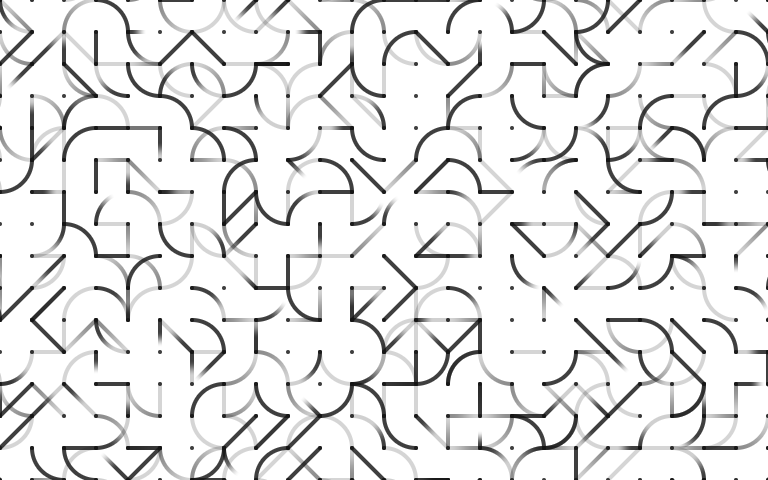
A Shadertoy shader for this pattern:

```glsl
// Dark and pale strokes wander between the points of a square lattice.
// Each cell holds up to two strokes: an edge, a diagonal or a quarter arc,
// turned at random; translucent ink lets tones fade and build up at crossings.

const float ROWS = 15.0;
const float HALF_WIDTH = 0.0625;
const float QUARTER_TURN = 1.5707963;

vec4 hash4(vec3 p) {
    vec4 q = fract(p.xyzx * vec4(0.1031, 0.1030, 0.0973, 0.1099));
    q += dot(q, q.wzxy + 33.33);
    return fract((q.xxyz + q.yzzw) * q.zywx);
}

// Both return the distance to the stroke and the position 0..1 along it.
vec2 segment(vec2 p, vec2 end) {
    float t = clamp(dot(p, end) / dot(end, end), 0.0, 1.0);
    return vec2(length(p - end * t), t);
}

vec2 quarterArc(vec2 p) {
    float a = clamp(atan(p.y, p.x), 0.0, QUARTER_TURN);
    return vec2(length(p - vec2(cos(a), sin(a))), a / QUARTER_TURN);
}

// Turn the unit cell about its centre by whole quarter turns.
vec2 turnCell(vec2 p, float turns) {
    float a = floor(turns) * QUARTER_TURN;
    float c = cos(a), s = sin(a);
    return mat2(c, s, -s, c) * (p - 0.5) + 0.5;
}

float coverage(float dist, float pixel) {
    return clamp(0.5 - (dist - HALF_WIDTH) / pixel, 0.0, 1.0);
}

// Ink opacity along a stroke: even, trailing off to pale, or dying out.
float strokeOpacity(float t, bool dark, float style, float start) {
    if (!dark) {
        float strong = style < 0.5 ? 0.18 : 0.48;
        return mix(strong, 0.18, smoothstep(0.1, 1.0, t));
    }
    if (style < 0.55) return 0.82;
    float tail = style < 0.85 ? 0.2 : 0.0;
    float from = 0.45 * start;
    return mix(0.82, tail, smoothstep(from, from + 0.5, t));
}

void mainImage(out vec4 fragColor, in vec2 fragCoord) {
    float pixel = ROWS / iResolution.y;
    vec2 p = fragCoord * pixel;
    vec2 home = floor(p);

    // Dots on every lattice point.
    float light = 1.0 - 0.82 * coverage(length(p - round(p)), pixel);

    // Pale layer 0 and dark layer 1, with neighbours for overhanging caps.
    for (int i = 0; i < 18; i++) {
        int layer = i / 9;
        bool dark = layer == 1;
        vec2 cell = home + vec2(i % 3, (i / 3) % 3) - 1.0;
        vec4 shape = hash4(vec3(cell + 17.0, float(layer) * 31.0 + 5.0));
        vec4 tone = hash4(vec3(cell + 71.0, float(layer) * 43.0 + 9.0));
        if (shape.x > (dark ? 0.67 : 0.6)) continue;

        vec2 q = turnCell(p - cell, shape.y * 4.0);
        vec2 stroke = shape.z < 0.3 ? segment(q, vec2(1.0, 0.0))
                    : shape.z < 0.54 ? segment(q, vec2(1.0))
                    : quarterArc(q);
        float t = shape.w < 0.5 ? stroke.y : 1.0 - stroke.y;
        float opacity = strokeOpacity(t, dark, tone.x, tone.y);
        light *= 1.0 - opacity * coverage(stroke.x, pixel);
    }

    fragColor = vec4(vec3(mix(0.08, 1.0, light)), 1.0);
}
```
